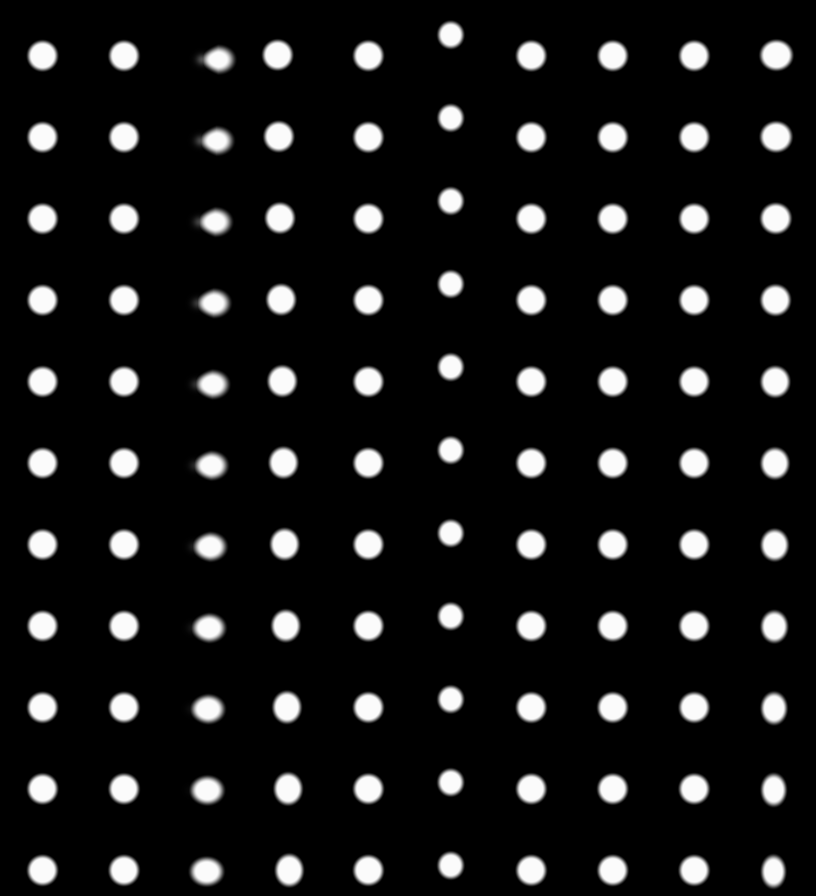
Give the GLSL for this pattern, as a Shadertoy shader.

```glsl
const float ROWS = 11.0;
const float LAST_ROW = ROWS - 1.0;
const vec2 DOT_CENTRE = vec2(0.523, 0.315);
const vec2 DOT_RADIUS = vec2(0.172);
const float EDGE_SOFTNESS = 0.037;
const vec3 BACKGROUND = vec3(0.0);
const vec3 DOT_COLOUR = vec3(0.985);

struct Dot {
    vec2 centre;
    vec2 radius;
    float softness;
    float taper;
};

// Approximate signed distance to an axis-aligned ellipse
float ellipseDistance(vec2 p, vec2 radius) {
    return (length(p / radius) - 1.0) * min(radius.x, radius.y);
}

float gaussian(vec2 p, vec2 spread) {
    vec2 q = p / spread;
    return exp(-dot(q, q));
}

// Column variations, with height running from 0 at the bottom row to 1 at the top
Dot dotForColumn(int column, float height) {
    Dot d = Dot(DOT_CENTRE, DOT_RADIUS, EDGE_SOFTNESS, 0.0);
    if (column == 2) {
        // Drifting, flattened and smeared
        d.centre = vec2(0.538 + 0.14 * pow(height, 1.4), mix(0.300, 0.268, height));
        d.radius = mix(vec2(0.182, 0.155), vec2(0.170, 0.140), height);
        d.softness = mix(0.048, 0.060, height);
        d.taper = 2.0 * height;
    } else if (column == 3) {
        // Leaning towards the left
        d.centre = vec2(mix(0.552, 0.409, height), mix(0.315, 0.325, height));
        d.radius = mix(vec2(0.160, 0.184), vec2(0.172), height);
    } else if (column == 5) {
        // Smaller, on a wider vertical pitch
        d.centre = vec2(0.534, mix(0.375, 0.572, height));
        d.radius = vec2(0.146, 0.152);
    } else if (column == 9) {
        // Narrowing downwards
        d.centre = vec2(mix(0.496, 0.532, height), mix(0.300, 0.322, height));
        d.radius = mix(vec2(0.136, 0.182), vec2(0.186, 0.173), height);
    }
    return d;
}

float dotCoverage(vec2 p, Dot d, float pixel) {
    vec2 q = p - d.centre;
    q.y *= 1.0 + d.taper * max(-q.x, 0.0);
    float softness = max(d.softness, pixel);
    return 1.0 - smoothstep(-softness, softness, ellipseDistance(q, d.radius));
}

// Faint trail to the left of a tapered dot
float smearTail(vec2 p, Dot d) {
    vec2 q = p - d.centre + vec2(0.19, 0.0);
    return 0.17 * d.taper * gaussian(q, vec2(0.075, 0.065));
}

void mainImage(out vec4 fragColor, in vec2 fragCoord) {
    vec2 grid = fragCoord / iResolution.y * ROWS;
    vec2 cell = floor(grid);
    vec2 local = fract(grid);
    float pixel = ROWS / iResolution.y;

    Dot d = dotForColumn(int(cell.x), cell.y / LAST_ROW);
    float light = max(dotCoverage(local, d, pixel), smearTail(local, d));

    fragColor = vec4(mix(BACKGROUND, DOT_COLOUR, light), 1.0);
}
```
